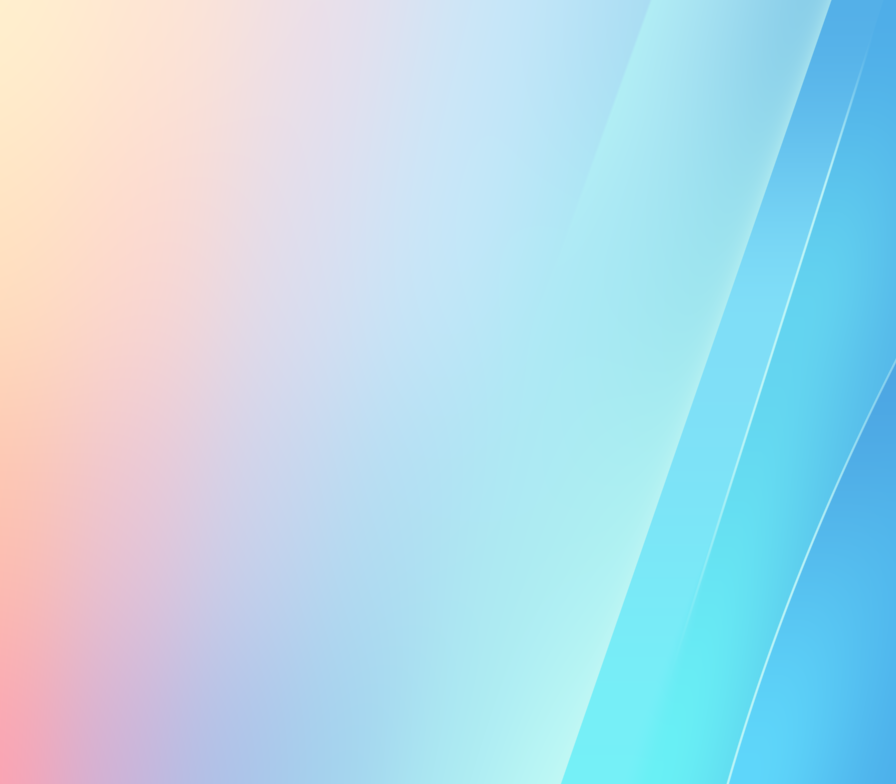
This background is drawn by a WebGL 1 fragment shader. Its source:

```glsl
precision highp float;
// A pastel backdrop crossed by slanted panes of blue glass.
// The backdrop blends four colour ramps, sheared to follow the main glass edge;
// the panes are half-planes with tinted gradients and thin bright rims.

uniform vec2 u_resolution;

// Slanted edges: x at the top of the canvas, and leftward drift to the bottom.
const vec2 GLASS_EDGE = vec2(0.928, 0.302);
const vec2 INNER_EDGE = vec2(0.986, 0.276);
const vec2 VEIL_EDGE  = vec2(0.7266, 0.315);
// Curved corner pane: depth where it enters, slope and bend.
const vec3 CORNER_EDGE = vec3(0.46, 0.445, 0.18);

const float BLEND_SHARPNESS = 2.0;
const float RIM_WIDTH = 0.0013;
const float VEIL_FALLOFF = 0.09;
const float GLOW_FALLOFF = 0.012;

const vec3 VEIL_COLOR = vec3(0.70, 0.95, 0.96);
const vec3 GLOW_COLOR = vec3(0.79, 0.97, 0.96);
const vec3 RIM_COLOR  = vec3(0.80, 0.98, 0.97);
const vec3 BAND_TOP   = vec3(0.33, 0.69, 0.91);
const vec3 BAND_MID   = vec3(0.50, 0.87, 0.97);
const vec3 BAND_LOW   = vec3(0.46, 0.94, 0.97);
const vec3 PANE_TOP   = vec3(0.31, 0.68, 0.91);
const vec3 PANE_MID   = vec3(0.39, 0.83, 0.94);
const vec3 PANE_LOW   = vec3(0.41, 0.94, 0.96);
const vec3 PANE_SHADE = vec3(0.30, 0.66, 0.90);
const vec3 CORNER_TOP = vec3(0.30, 0.65, 0.89);
const vec3 CORNER_LOW = vec3(0.37, 0.84, 0.98);
const vec3 CORNER_SHADE = vec3(0.30, 0.69, 0.92);

// Soft weight of a colour stop at a given distance in stops.
float stopWeight(float distance) {
  return exp(-BLEND_SHARPNESS * distance * distance);
}

// Smooth blend of six evenly spaced colours, t from 0 to 1.
vec3 ramp(float t, vec3 c0, vec3 c1, vec3 c2, vec3 c3, vec3 c4, vec3 c5) {
  float s = t * 5.0;
  vec4 w = vec4(stopWeight(s), stopWeight(s - 1.0),
                stopWeight(s - 2.0), stopWeight(s - 3.0));
  vec2 v = vec2(stopWeight(s - 4.0), stopWeight(s - 5.0));
  vec3 sum = c0 * w.x + c1 * w.y + c2 * w.z + c3 * w.w + c4 * v.x + c5 * v.y;
  return sum / (dot(w, vec4(1.0)) + v.x + v.y);
}

// Pastel field: t runs from the left side to the glass, depth runs downward.
vec3 backdrop(float t, float depth) {
  vec3 top = ramp(t,
    vec3(1.00, 0.95, 0.81), vec3(1.00, 0.90, 0.83), vec3(0.925, 0.87, 0.92),
    vec3(0.78, 0.91, 0.98), vec3(0.66, 0.86, 0.95), vec3(0.46, 0.75, 0.89));
  vec3 upper = ramp(t,
    vec3(1.00, 0.89, 0.75), vec3(1.00, 0.845, 0.81), vec3(0.87, 0.87, 0.94),
    vec3(0.78, 0.91, 0.98), vec3(0.66, 0.92, 0.96), vec3(0.60, 0.89, 0.93));
  vec3 lower = ramp(t,
    vec3(1.00, 0.76, 0.67), vec3(0.92, 0.77, 0.84), vec3(0.79, 0.83, 0.93),
    vec3(0.69, 0.87, 0.95), vec3(0.68, 0.92, 0.95), vec3(0.68, 0.95, 0.95));
  vec3 bottom = ramp(t,
    vec3(1.00, 0.62, 0.69), vec3(0.79, 0.69, 0.85), vec3(0.66, 0.75, 0.91),
    vec3(0.63, 0.82, 0.93), vec3(0.67, 0.92, 0.95), vec3(0.75, 0.98, 0.96));
  float r = depth * 3.0;
  vec4 w = vec4(stopWeight(r), stopWeight(r - 1.0),
                stopWeight(r - 2.0), stopWeight(r - 3.0));
  return (top * w.x + upper * w.y + lower * w.z + bottom * w.w)
         / dot(w, vec4(1.0));
}

// Three colours from the top of the canvas to the bottom.
vec3 fall(float depth, vec3 top, vec3 middle, vec3 low) {
  vec3 color = mix(top, middle, smoothstep(0.0, 0.42, depth));
  return mix(color, low, smoothstep(0.4, 1.0, depth));
}

float edgeAt(vec2 edge, float depth) {
  return edge.x - edge.y * depth;
}

void main() {
  vec2 uv = gl_FragCoord.xy / u_resolution;
  float depth = 1.0 - uv.y;
  float soft = 1.0 / u_resolution.x;

  // Signed horizontal distances, positive to the right of each edge.
  float glassX = edgeAt(GLASS_EDGE, depth);
  float glass = uv.x - glassX;
  float inner = uv.x - edgeAt(INNER_EDGE, depth);
  float veil = uv.x - edgeAt(VEIL_EDGE, depth);
  float e = depth - CORNER_EDGE.x;
  float corner = uv.x - (1.0 - CORNER_EDGE.y * e + CORNER_EDGE.z * e * e);

  // Backdrop, fading veil, and the glow beside the glass.
  vec3 color = backdrop(clamp(uv.x / glassX, 0.0, 1.0), depth);
  float veilMask = smoothstep(-2.0 * soft, 2.0 * soft, veil)
                 * (1.0 - smoothstep(0.12, 0.42, depth));
  color = mix(color, VEIL_COLOR, 0.75 * veilMask * exp(-max(veil, 0.0) / VEIL_FALLOFF));
  color = mix(color, GLOW_COLOR, 0.45 * exp(-abs(glass) / GLOW_FALLOFF));

  // Glass panes, from left to right.
  vec3 band = fall(depth, BAND_TOP, BAND_MID, BAND_LOW);
  vec3 pane = fall(depth, PANE_TOP, PANE_MID, PANE_LOW);
  pane = mix(pane, PANE_SHADE, 0.9 * smoothstep(0.02, 0.17, inner) * (1.0 - 0.5 * depth));
  vec3 cornerPane = mix(CORNER_TOP, CORNER_LOW, smoothstep(0.45, 1.0, depth));
  cornerPane = mix(cornerPane, CORNER_SHADE, smoothstep(0.02, 0.2, corner));
  float innerSoft = mix(soft, 0.02, smoothstep(0.6, 1.0, depth));
  color = mix(color, band, smoothstep(-soft, soft, glass));
  color = mix(color, pane, smoothstep(-innerSoft, innerSoft, inner));
  color = mix(color, cornerPane, smoothstep(-soft, soft, corner));

  // Bright rims.
  float innerRim = 1.0 - smoothstep(RIM_WIDTH - soft, RIM_WIDTH + soft, abs(inner));
  innerRim *= smoothstep(0.03, 0.25, depth) * (1.0 - smoothstep(0.5, 0.88, depth));
  float cornerRim = 1.0 - smoothstep(RIM_WIDTH - soft, RIM_WIDTH + soft, abs(corner));
  cornerRim *= 0.5 + 0.5 * smoothstep(0.45, 0.75, depth);
  color = mix(color, RIM_COLOR, 0.85 * max(innerRim, cornerRim));

  gl_FragColor = vec4(color, 1.0);
}
```
